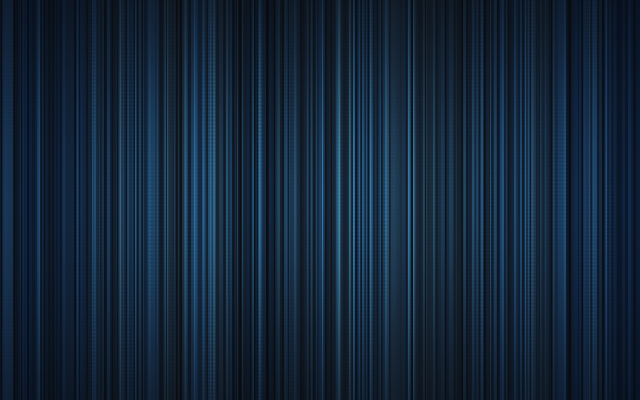
Write a WebGL 2 fragment shader that draws this pattern.

```glsl
#version 300 es
precision highp float;
// Dense vertical pinstripes in night blue: jittered bands of random tone,
// crossed by thin dark gaps and bright threads, under a soft central glow.
// A faint woven grain shows on some of the broader bands.

#define FINE_BANDS 230.0    // narrow stripes across the canvas
#define BROAD_BANDS 64.0    // wider stripes below them
#define GAP_CELLS 150.0     // slots that may hold a dark gap
#define THREAD_CELLS 120.0  // slots that may hold a bright thread
#define GAP_SHARE 0.55
#define THREAD_SHARE 0.36
#define GAP_HALF 0.0012     // half widths, in canvas widths
#define THREAD_HALF 0.0009
#define WEAVE_ROWS 107.0
#define WEAVE_DEPTH 0.10

uniform vec2 u_resolution;
out vec4 fragColor;

const float TAU = 6.28318;
const vec3 NIGHT = vec3(0.025, 0.032, 0.048);
const vec3 STEEL = vec3(0.090, 0.165, 0.245);
const vec3 AZURE = vec3(0.160, 0.350, 0.480);
const vec3 SKY = vec3(0.300, 0.640, 0.860);

float hash(float n) {
  n = fract(n * 0.1031);
  n *= n + 33.33;
  n *= n + n;
  return fract(n);
}

// Random tone per band, with irregular band widths and smoothed edges.
float bands(float x, float count, float seed, float pixel) {
  float cell = floor(x * count);
  float f = fract(x * count);
  float edge = 0.25 + 0.5 * hash(cell + seed + 71.0);
  float soft = min(0.5 * pixel * count, 0.25);
  float blend = smoothstep(edge - soft, edge + soft, f);
  return mix(hash(cell + seed), hash(cell + seed + 1.0), blend);
}

// Coverage of thin lines scattered over cells, each with its own strength.
float lines(float x, float count, float seed, float share, float halfWidth, float pixel) {
  float cell = floor(x * count);
  float centre = 0.3 + 0.4 * hash(cell + seed + 37.0);
  float dist = abs(fract(x * count) - centre) / count;
  float cover = clamp((halfWidth - dist) / pixel + 0.5, 0.0, 1.0);
  float strength = 0.4 + 0.6 * hash(cell + seed + 153.0);
  return cover * strength * step(1.0 - share, hash(cell + seed));
}

// Central glow, darker top and bottom, and slow waves across.
float lighting(vec2 uv) {
  vec2 p = (uv - vec2(0.52, 0.52)) * vec2(1.7, 2.1);
  float glow = exp(-dot(p, p) * 1.4);
  float height = 1.0 - 1.5 * pow(abs(uv.y - 0.48), 2.0);
  float waves = 0.07 * sin(uv.x * 23.0 + 1.2) + 0.05 * sin(uv.x * 41.0 + 0.5);
  return (0.68 + 0.42 * glow + waves) * height;
}

// Tone to colour, from near black through steel to bright blue.
vec3 ramp(float tone) {
  vec3 c = mix(NIGHT, STEEL, clamp(tone / 0.45, 0.0, 1.0));
  c = mix(c, AZURE, clamp((tone - 0.45) / 0.4, 0.0, 1.0));
  return mix(c, SKY, clamp((tone - 0.85) / 0.6, 0.0, 1.0));
}

void main() {
  vec2 uv = gl_FragCoord.xy / u_resolution;
  float pixel = 1.0 / u_resolution.x;

  // Stripe layers
  float fine = bands(uv.x, FINE_BANDS, 11.0, pixel);
  float broad = bands(uv.x, BROAD_BANDS, 402.0, pixel);
  float gap = lines(uv.x, GAP_CELLS, 803.0, GAP_SHARE, GAP_HALF, pixel);
  float thread = lines(uv.x, THREAD_CELLS, 1207.0, THREAD_SHARE, THREAD_HALF, pixel);
  float tone = 0.06 + 0.52 * fine + 0.38 * broad;
  tone = tone * (1.0 - 0.85 * gap) + 0.55 * thread;

  // Woven grain, faded out where pixels are too coarse to show it
  float rows = sin(uv.y * WEAVE_ROWS * TAU);
  float columns = sin(uv.x * WEAVE_ROWS * 1.6 * TAU);
  float visible = 1.0 - smoothstep(0.3, 0.5, WEAVE_ROWS / u_resolution.y);
  float patches = 0.5 + 0.5 * sin(uv.y * 9.0 + broad * 20.0);
  tone *= 1.0 + WEAVE_DEPTH * rows * (0.7 + 0.3 * columns) * patches * broad * visible;

  // Light, then deeper blue toward the sides
  vec3 color = ramp(tone * lighting(uv));
  float side = smoothstep(0.2, 0.5, abs(uv.x - 0.5));
  color *= mix(vec3(1.0), vec3(0.78, 0.96, 1.12), side);

  // Faint hue shift from stripe to stripe
  float hue = bands(uv.x, BROAD_BANDS, 1601.0, pixel) - 0.5;
  color *= 1.0 + hue * vec3(0.25, 0.04, -0.10);
  fragColor = vec4(color, 1.0);
}
```
